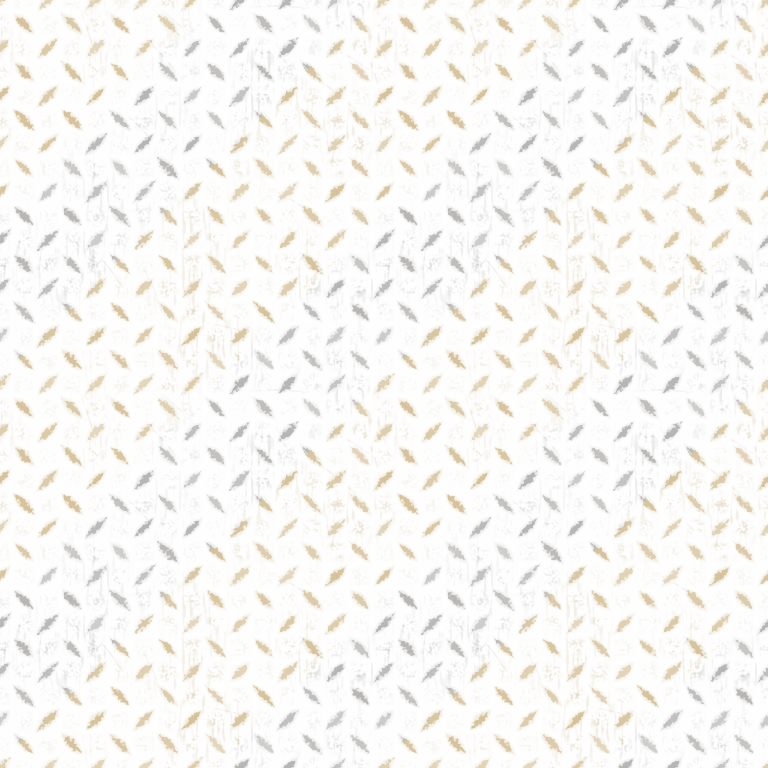
A three.js fragment shader for this pattern:

```glsl
// Worn tread plate: slanted lens-shaped lugs alternate in direction on a white ground.
// A tile of 8 by 8 lug pairs repeats twice each way; diagonal bands tint it gold or grey.
// Wrapping gradient noise frays the lugs and adds smudges, streaks and fine scratches.
varying vec2 vUv;

float hash(vec2 p) {
  vec3 q = fract(p.xyx * vec3(0.1031, 0.1030, 0.0973));
  q += dot(q, q.yzx + 33.33);
  return fract((q.x + q.y) * q.z);
}

// Slope of one lattice corner, wrapped after a whole number of cells
float corner(vec2 cell, vec2 offset, vec2 cells) {
  float angle = 6.28318 * hash(floor(mod(cell + 0.5, cells)) + cells);
  return dot(vec2(cos(angle), sin(angle)), offset);
}

// Gradient noise over the unit tile
float noise(vec2 tile, vec2 cells) {
  vec2 p = tile * cells, i = floor(p), f = p - i;
  vec2 u = f * f * f * (f * (f * 6.0 - 15.0) + 10.0), e = vec2(1.0, 0.0);
  return mix(
    mix(corner(i, f, cells), corner(i + e, f - e, cells), u.x),
    mix(corner(i + e.yx, f - e.yx, cells), corner(i + 1.0, f - 1.0, cells), u.x),
    u.y);
}

// Ink density of one frayed lug per cell; lean is 1 for rising, -1 for falling
float lug(vec2 p, float lean, float fray) {
  vec2 id = floor(mod(floor(p) + 0.5, 8.0)) + 20.0 * lean + 40.0;
  vec2 d = fract(p) - 0.5;
  float along = (d.x + lean * d.y) * 0.7071;
  float across = (d.y - lean * d.x) * 0.7071;
  float halfLength = mix(0.25, 0.31, hash(id));
  float halfWidth = mix(0.075, 0.1, hash(id + 7.3));
  float lens = 1.0 - pow(along / halfLength, 2.0) - abs(across) / halfWidth;
  float core = smoothstep(0.05, 0.5, lens + fray);
  float fringe = smoothstep(-0.7, 0.6, lens + 0.3 * fray);
  return (0.62 * core + 0.38 * fringe) * mix(0.65, 1.05, hash(id + 3.1));
}

// Thin, slightly bent scratches scattered over the tile
float scratches(vec2 tile) {
  float sum = 0.0;
  for (int k = 0; k < 14; k++) {
    float n = float(k);
    vec2 d = fract(tile - vec2(hash(vec2(n, 91.0)), hash(vec2(n, 57.0))) + 0.5) - 0.5;
    float angle = -0.5 + 1.6 * (hash(vec2(n, 23.0)) - 0.5);
    vec2 dir = vec2(cos(angle), sin(angle));
    float along = dot(d, dir);
    float across = dot(d, vec2(-dir.y, dir.x)) + 0.8 * along * along;
    sum = max(sum, (1.0 - smoothstep(0.0005, 0.0035, abs(across)))
                 * (1.0 - smoothstep(0.03, 0.09, abs(along))));
  }
  return sum;
}

void main() {
  vec2 tile = vUv * 2.0;
  vec2 cell = tile * 8.0;
  float grain = noise(tile, vec2(128.0));
  float blotch = noise(tile, vec2(56.0));

  // Lugs: falling at cell centres, rising at cell corners
  float fray = 0.8 * grain + 0.6 * blotch;
  float density = max(lug(cell, -1.0, fray), lug(cell + 0.5, 1.0, fray));

  // Wear: smudges between the lugs, upright streaks in worn areas
  float worn = smoothstep(-0.2, 0.45, noise(tile, vec2(5.0)));
  vec2 wave = cos(6.28318 * cell);
  float gap = smoothstep(0.5, 1.0, 0.5 - 0.5 * wave.x * wave.y);
  float grit = smoothstep(-0.1, 0.6, grain + 0.6 * blotch + 0.5 * noise(tile, vec2(20.0)));
  float streak = smoothstep(0.1, 0.5, noise(tile, vec2(112.0, 16.0)) + 0.3 * blotch);
  float wear = gap * grit * (0.16 + 0.3 * worn) + 0.27 * streak * worn;
  wear += 0.2 * scratches(tile) * smoothstep(-0.35, 0.2, blotch);
  density = max(density, wear);

  // Diagonal colour bands
  float band = abs(fract(tile.x - tile.y + 0.02 * blotch - 0.273) - 0.5);
  float grey = 1.0 - smoothstep(0.195, 0.225, band);
  vec3 ink = mix(vec3(0.84, 0.765, 0.61), vec3(0.72, 0.715, 0.71), grey);

  gl_FragColor = vec4(mix(vec3(0.995), ink, clamp(density, 0.0, 1.0)), 1.0);
}
```
